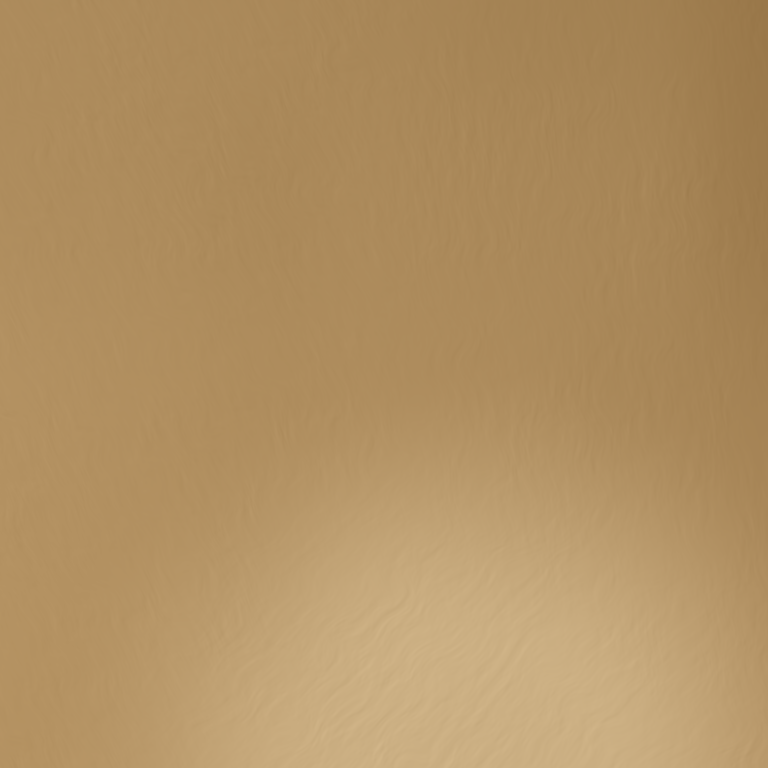
This texture is drawn by a Shadertoy shader. Its source:

```glsl
// Warm tan plaster: a soft four-corner wash with a shaded right side,
// a broad dome of light rising from the lower edge, and a fine brushed
// relief whose slopes are lit from the upper left.

const vec3 TOP_LEFT = vec3(0.680, 0.548, 0.363);
const vec3 TOP_RIGHT = vec3(0.630, 0.500, 0.318);
const vec3 LOW_LEFT = vec3(0.712, 0.578, 0.388);
const vec3 LOW_RIGHT = vec3(0.688, 0.555, 0.372);
const vec3 GLOW_COLOR = vec3(0.802, 0.692, 0.518);
const vec2 GLOW_CENTER = vec2(0.64, 0.0);
const float GLOW_LEFT = 0.55;
const float GLOW_RIGHT = 0.43;
const float GLOW_HEIGHT = 0.49;
const float EDGE_SHADE = 0.045;
const float GRAIN_SCALE = 95.0;
const float GRAIN_STRETCH = 0.32;
const float GRAIN_DEPTH = 0.026;
const float SLOPE_STEP = 0.0016;
const vec2 LIGHT_DIR = vec2(-0.8, 0.6);

float hash(vec2 p) {
    vec3 q = fract(vec3(p.xyx) * 0.1031);
    q += dot(q, q.yzx + 33.33);
    return fract((q.x + q.y) * q.z);
}

float noise(vec2 p) {
    vec2 cell = floor(p);
    vec2 f = fract(p);
    f = f * f * f * (f * (f * 6.0 - 15.0) + 10.0);
    float low = mix(hash(cell), hash(cell + vec2(1, 0)), f.x);
    float high = mix(hash(cell + vec2(0, 1)), hash(cell + vec2(1, 1)), f.x);
    return mix(low, high, f.y);
}

// Three octaves of noise drawn out along the given angle
float strokes(vec2 p, float angle) {
    float c = cos(angle), s = sin(angle);
    vec2 q = vec2(dot(p, vec2(c, s)) * GRAIN_STRETCH, dot(p, vec2(-s, c)));
    q = q * GRAIN_SCALE + 40.0;
    float sum = 0.0;
    float weight = 0.5;
    for (int i = 0; i < 3; i++) {
        sum += weight * noise(q);
        q = q * 1.9 + 17.3;
        weight *= 0.5;
    }
    return sum;
}

// Brush direction: slanted on the left, upright on the right, rising in the glow
float relief(vec2 p, float glow) {
    vec2 warp = vec2(noise(p * 23.0), noise(p * 23.0 + 51.0)) - 0.5;
    vec2 q = p + warp * 0.02;
    float slanted = strokes(q, 2.15);
    float upright = strokes(q + 3.0, 1.72);
    float rising = strokes(q + 7.0, 0.85);
    float side = smoothstep(0.25, 0.8, p.x + 0.3 * (noise(p * 5.0) - 0.5));
    return mix(mix(slanted, upright, side), rising, 0.8 * glow);
}

// Broad wash of colour, darkening toward the upper right edge
vec3 wash(vec2 p) {
    vec2 t = clamp(p, 0.0, 1.0);
    vec3 color = mix(mix(LOW_LEFT, LOW_RIGHT, t.x), mix(TOP_LEFT, TOP_RIGHT, t.x), t.y);
    float edge = smoothstep(0.82, 1.02, p.x) * smoothstep(0.0, 0.75, p.y);
    return color - EDGE_SHADE * edge * vec3(0.7, 0.75, 0.72);
}

// Lopsided dome of light, slightly uneven along its rim
float glowAmount(vec2 p) {
    vec2 d = p - GLOW_CENTER;
    d.x /= d.x < 0.0 ? GLOW_LEFT : GLOW_RIGHT;
    d.y /= GLOW_HEIGHT;
    float r = length(d) + 0.07 * (noise(p * 4.0 + 9.0) - 0.5);
    return 1.0 - smoothstep(0.28, 1.12, r);
}

void mainImage(out vec4 fragColor, in vec2 fragCoord) {
    vec2 uv = fragCoord / iResolution.xy;
    float glow = glowAmount(uv);
    vec3 color = mix(wash(uv), GLOW_COLOR, glow);

    // Faint large-scale unevenness
    color += 0.012 * (noise(uv * vec2(6.0, 4.0) + 13.0) - 0.5);

    // Directional slope of the surface becomes light and shade
    vec2 offset = LIGHT_DIR * SLOPE_STEP;
    float slope = relief(uv - offset, glow) - relief(uv + offset, glow);
    float rough = 0.45 + 0.7 * noise(uv * 7.0 + 31.0);
    float patchy = exp(-dot(uv - vec2(0.45, 0.13), uv - vec2(0.45, 0.13)) * 30.0);
    color += GRAIN_DEPTH * slope * 2.2 * (rough + 0.6 * patchy);

    fragColor = vec4(clamp(color, 0.0, 1.0), 1.0);
}
```
